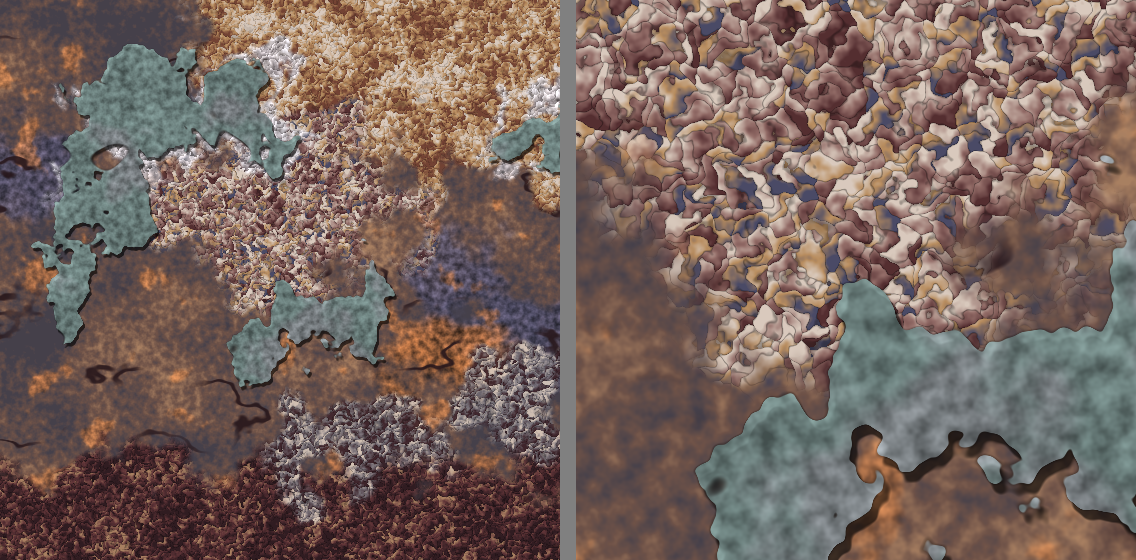
Left: the whole. Right: its middle third, enlarged.
A WebGL 2 fragment shader for this texture:

```glsl
#version 300 es
precision highp float;
// Rusted sheet metal with crumbling mineral crust and flakes of teal paint.
#define GRAINS 98.0 // grains across the canvas
#define RELIEF 0.55 // shading of each grain
#define GRIT 0.75 // finest roughness
#define RAGGED 0.12 // tearing of the paint outline
#define WANDER 0.24 // waviness of zone borders
#define SHADOW 0.62 // darkness under lifted paint
#define CRACK 0.0026 // half width of cracks
#define LIGHT vec2(-0.5, 0.86)

uniform vec2 u_resolution;
out vec4 fragColor;

const vec3 SOOT = vec3(0.19, 0.11, 0.13), MAROON = vec3(0.33, 0.18, 0.19);
const vec3 SLATE = vec3(0.27, 0.25, 0.29), INDIGO = vec3(0.29, 0.29, 0.40);
const vec3 BROWN = vec3(0.43, 0.32, 0.28), TAN = vec3(0.66, 0.50, 0.38);
const vec3 RUST = vec3(0.45, 0.26, 0.20), ORANGE = vec3(0.64, 0.39, 0.22);
const vec3 OCHRE = vec3(0.72, 0.55, 0.37), IVORY = vec3(0.85, 0.79, 0.74);
const vec3 PINK = vec3(0.58, 0.43, 0.41), GREY = vec3(0.47, 0.45, 0.48);
const vec3 TEAL = vec3(0.42, 0.50, 0.49), PLASTER = vec3(0.75, 0.74, 0.77);

vec2 hash2(vec2 cell) {
  uvec2 q = uvec2(ivec2(cell)) * 1664525u + 1013904223u;
  for (int k = 0; k < 2; k++) {
    q.x += q.y * 1664525u;
    q.y += q.x * 1664525u;
    q ^= q >> 16u;
  }
  return vec2(q & 65535u) / 65535.0;
}

float slope(vec2 cell, vec2 offset) {
  float angle = 6.2832 * hash2(cell).x;
  return dot(vec2(cos(angle), sin(angle)), offset);
}

float gradientNoise(vec2 p) {
  vec2 i = floor(p), f = p - i, e = vec2(1, 0);
  vec2 u = f * f * f * (f * (f * 6.0 - 15.0) + 10.0);
  float low = mix(slope(i, f), slope(i + e, f - e), u.x);
  float high = mix(slope(i + e.yx, f - e.yx), slope(i + 1.0, f - 1.0), u.x);
  return 1.4 * mix(low, high, u.y);
}

float fbm(vec2 p, int octaves) {
  float sum = 0.0, gain = 0.5;
  for (int k = 0; k < octaves; k++) {
    sum += gain * gradientNoise(p);
    p = mat2(1.6, 1.2, -1.2, 1.6) * p + 7.3;
    gain *= 0.5;
  }
  return sum;
}

vec2 warp(vec2 p) { return vec2(fbm(p, 3), fbm(p + 17.0, 3)); }

// Cellular grains: two random values, joint distance, facet shading
vec4 grains(vec2 p) {
  vec2 id, facet;
  float nearest = 9.0, second = 9.0;
  for (int k = 0; k < 9; k++) {
    vec2 cell = floor(p) + vec2(k % 3 - 1, k / 3 - 1);
    vec2 delta = p - cell - hash2(cell);
    float d = length(delta);
    second = min(second, max(d, nearest));
    if (d < nearest) { nearest = d; id = cell; facet = delta; }
  }
  return vec4(hash2(id + 211.0), second - nearest, dot(facet, LIGHT));
}

vec3 ramp(vec3 dark, vec3 middle, vec3 light, float t) {
  t = clamp(t, 0.0, 1.0) * 2.0;
  return mix(mix(dark, middle, min(t, 1.0)), light, max(t - 1.0, 0.0));
}

float capsule(vec2 p, vec4 ends, float radius) {
  vec2 a = p - ends.xy, b = ends.zw - ends.xy;
  return length(a - b * clamp(dot(a, b) / dot(b, b), 0.0, 1.0)) - radius;
}

float inside(float d, float blur) { return 1.0 - smoothstep(-blur, blur, d); }

// Distance to torn paint: broad masses, warped and pierced
float paintDistance(vec2 p) {
  vec2 q = p + 0.09 * warp(p * 7.0);
  float d = capsule(q, vec4(0.24, 0.84, 0.42, 0.80), 0.07);
  d = min(d, capsule(q, vec4(0.22, 0.80, 0.20, 0.64), 0.066));
  d = min(d, capsule(q, vec4(0.19, 0.62, 0.10, 0.46), 0.036));
  d = min(d, capsule(q, vec4(0.46, 0.38, 0.66, 0.47), 0.048));
  d = min(d, capsule(q, vec4(0.95, 0.74, 1.02, 0.77), 0.042));
  d += RAGGED * fbm(p * 13.0 + 5.0, 4);
  return max(d, 0.12 * (gradientNoise(p * 9.0 + 2.0) - 0.42));
}

void main() {
  vec2 p = gl_FragCoord.xy / u_resolution.y;
  float broad = fbm(p * 4.0 + 3.0, 5), patchy = fbm(p * 11.0 + 40.0, 5);
  float grit = GRIT * fbm(p * 75.0, 3), border = WANDER * fbm(p * 7.0 + 60.0, 5);

  // Oxidised sheet with blue and orange stains
  float plate = fbm(p * vec2(2.8, 4.5) + 8.0, 5);
  vec3 col = ramp(SLATE, BROWN, TAN, 0.38 + broad + 0.6 * patchy + 0.9 * grit + 0.5 * plate);
  float blue = min(capsule(p, vec4(0, 0.70, 0.11, 0.68), 0.06), capsule(p, vec4(0.84, 0.49, 1, 0.4), 0.075));
  col = mix(col, INDIGO * (1.0 + 1.6 * grit), 0.75 * inside(blue + border, 0.03));
  float stain = inside(capsule(p, vec4(0.72, 0.34, 0.81, 0.36), 0.055) + 0.7 * border, 0.03);
  stain = max(stain, 0.7 * smoothstep(0.18, 0.34, patchy));
  col = mix(col, ORANGE * (1.0 + 1.5 * grit + 0.5 * patchy), 0.85 * stain);

  // Cracks between plates
  float crack = inside(0.13 * abs(plate) - CRACK, 0.0015);
  col = mix(col, SOOT * 0.8, 0.9 * crack * smoothstep(-0.04, 0.1, fbm(p * 5.0 + 90.0, 2)));

  // Ochre crust, pale speckle, dark rubble, grey gravel
  vec4 grain = grains(p * GRAINS + 2.2 * warp(p * 45.0));
  float relief = RELIEF * grain.w + grit, tone = grain.x * 0.9 + relief;
  float joint = mix(0.68, 1.0, smoothstep(0.0, 0.2, grain.z));
  vec3 crust = ramp(RUST, OCHRE, IVORY, 0.16 + 1.1 * patchy + 0.6 * grain.x + relief);
  vec3 speckle = mix(ramp(MAROON, PINK, IVORY, tone + 0.08), ramp(INDIGO, OCHRE, IVORY, tone), step(0.66, grain.y));
  vec3 rubble = ramp(SOOT, MAROON * 1.15, TAN, 0.1 + 0.65 * grain.x * grain.x + relief + 0.5 * patchy);
  vec3 gravel = ramp(SOOT * 1.3, GREY, IVORY, tone);
  float oval = 0.15 * length((p - vec2(0.49, 0.62)) / vec2(0.21, 0.15)) - 0.15;
  col = mix(col, crust * mix(joint, 1.0, 0.4), inside(max(0.7 - p.y, 0.36 - p.x) + border, 0.025));
  col = mix(col, speckle * joint, inside(oval + 0.8 * border, 0.025));
  col = mix(col, rubble * joint, inside(p.y - 0.18 + border, 0.03));
  col = mix(col, gravel * joint, 0.9 * inside(capsule(p, vec4(0.54, 0.21, 0.92, 0.26), 0.05) + border, 0.02));

  // Plaster bared around the upper paint
  float paint = paintDistance(p);
  float bared = inside(abs(paint - 0.015) - 0.02 - 0.12 * broad, 0.012);
  bared *= smoothstep(0.6, 0.72, p.y) * smoothstep(-0.06, 0.08, fbm(p * 9.0 + 70.0, 4));
  col = mix(col, PLASTER * (1.0 + 0.9 * relief), 0.85 * bared);

  // Paint with cast shadow, torn rim and lit edge
  float lit = paintDistance(p + 0.007 * LIGHT);
  col *= 1.0 - SHADOW * inside(lit, 0.003);
  col *= 1.0 - 0.45 * inside(abs(paint) - 0.001, 0.003);
  vec3 coat = ramp(TEAL * 0.62, TEAL, TEAL * 1.3, 0.5 + 0.5 * patchy + 1.1 * grit);
  coat = mix(coat, GREY * (1.0 + grit), 0.6 * smoothstep(0.05, 0.3, broad + 0.5 * patchy));
  coat *= 1.0 + 0.16 * smoothstep(-0.002, 0.004, lit);
  col = mix(col, coat, inside(paint, 1.2 / u_resolution.y));
  fragColor = vec4(col, 1.0);
}
```
